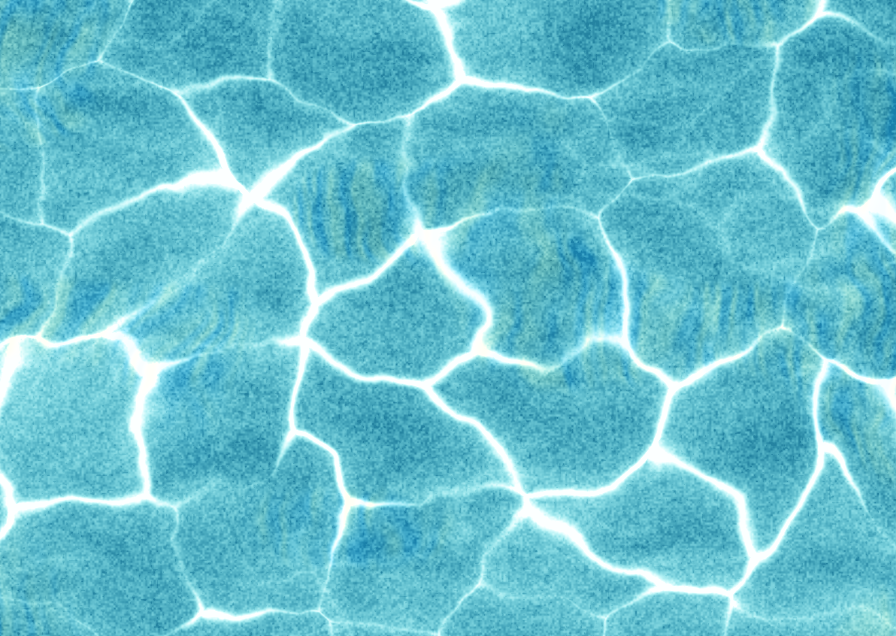
Give the GLSL for this texture, as a WebGL 1 fragment shader.

```glsl
precision highp float;
uniform vec2 u_resolution;

float hash(vec2 p) {
  vec3 q = fract(vec3(p.xyx) * 0.1031);
  q += dot(q, q.yzx + 33.33);
  return fract((q.x + q.y) * q.z);
}

vec2 hash2(vec2 p) {
  return vec2(hash(p), hash(p + 71.7));
}

float noise(vec2 p) {
  vec2 i = floor(p), f = fract(p);
  f = f * f * (3.0 - 2.0 * f);
  return mix(mix(hash(i), hash(i + vec2(1.0, 0.0)), f.x),
             mix(hash(i + vec2(0.0, 1.0)), hash(i + 1.0), f.x), f.y);
}

float fbm(vec2 p) {
  float sum = 0.0, amp = 0.5;
  for (int i = 0; i < 4; i++) {
    sum += amp * noise(p);
    p = mat2(1.6, 1.2, -1.2, 1.6) * p + 9.3;
    amp *= 0.5;
  }
  return sum / 0.9375;
}

vec2 warp(vec2 p) {
  return vec2(fbm(p + 3.1), fbm(p + 47.9)) - 0.5;
}

// x: gap between the two nearest cells, y: gap to the third (zero at junctions)
vec2 cellGaps(vec2 p) {
  vec2 cell = floor(p), f = fract(p);
  vec3 near = vec3(9.0);
  for (int y = -1; y <= 1; y++) {
    for (int x = -1; x <= 1; x++) {
      vec2 o = vec2(float(x), float(y));
      float d = length(o + 0.1 + 0.8 * hash2(cell + o + 20.0) - f);
      if (d < near.x) near = vec3(d, near.xy);
      else if (d < near.y) near = vec3(near.x, d, near.y);
      else near.z = min(near.z, d);
    }
  }
  return near.yz - near.x;
}

void main() {
  vec2 p = gl_FragCoord.xy / u_resolution.y;
  vec2 uv = gl_FragCoord.xy / u_resolution;

  // Refracted surface coordinates
  vec2 bent = p + 0.22 * warp(p * 3.2) + 0.025 * warp(p * 13.0);

  // Main caustic net, brightening and fading along its threads
  vec2 net = cellGaps(bent * vec2(4.0, 4.7) + 2.0);
  float focus = smoothstep(0.32, 0.72, noise(p * 5.5 + 13.0));
  float junction = exp(-net.y * 8.0);
  float core = exp(-pow(net.x / mix(0.025, 0.06, focus), 2.0));
  float glow = exp(-net.x * 6.0);
  float strands = 0.5 + 0.5 * sin(net.x * 42.0 + 7.0 * noise(p * 7.0));

  // Fainter, flatter secondary net
  vec2 fine = cellGaps((bent + 0.06 * warp(p * 6.0 + 5.0)) * vec2(5.5, 9.5) + 31.0);
  float veil = exp(-fine.x * 7.0) * smoothstep(0.3, 0.7, noise(p * 4.0 + 60.0));

  // Broad light and wispy ripples
  float light = 0.29 + 0.26 * (fbm(p * 3.0 + 17.0) - 0.5);
  light += 0.22 * (fbm(bent * vec2(9.0, 20.0)) - 0.5);
  light += 0.06 * (0.5 - uv.y) + 0.04 * (0.5 - uv.x);
  light += glow * (0.10 + 0.11 * focus + 0.06 * strands * focus);
  light += 0.13 * veil + 0.12 * junction * glow;
  light += core * (0.07 + 0.48 * focus + 0.25 * junction);

  // Sandy floor, washed out under the brightest light
  float sand = noise(p * 300.0) + 0.6 * noise(p * 170.0 + 8.0) - 0.8;
  float speck = smoothstep(0.78, 0.95, noise(p * 210.0 + 90.0));
  light += (0.19 * sand - 0.09 * speck) * (1.0 - 0.7 * core * focus);

  // Patches of upright reflected streaks, mostly near the top
  float patches = smoothstep(0.58, 0.72, noise(p * vec2(3.5, 6.0) + 140.0) + 0.18 * (uv.y - 0.5));
  float streak = noise(vec2(bent.x * 75.0, bent.y * 16.0)) - 0.5;
  light += 0.16 * patches * streak;

  // Water colour: red is absorbed first
  light = clamp(light, 0.14, 0.99);
  float depth = (1.0 - light) * (1.0 - light);
  vec3 color = vec3(light, 1.0 - 0.66 * depth, 1.0 - 0.50 * depth);
  color += patches * streak * vec3(0.10, 0.02, -0.10);
  gl_FragColor = vec4(clamp(color, 0.0, 1.0), 1.0);
}
```
